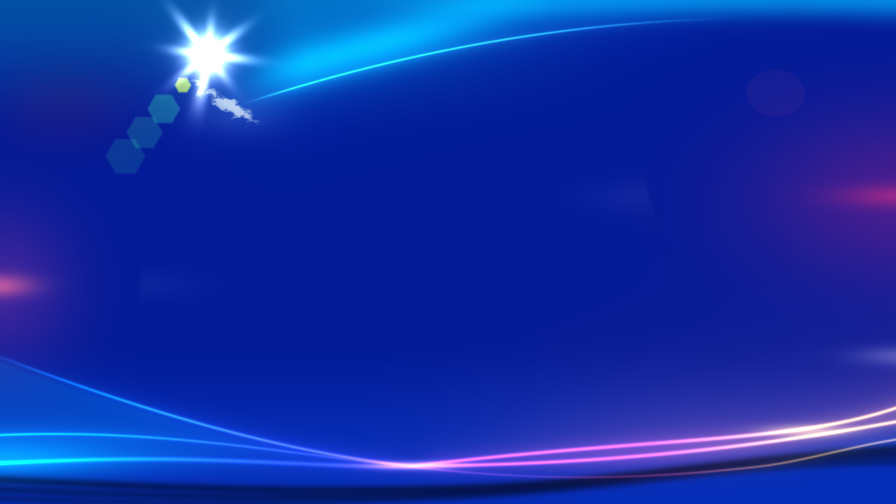
Reproduce this background procedurally as a Shadertoy shader.

```glsl
// Deep blue backdrop with a flaring sun, a small cloud, side glows and glowing ribbons of light.

vec2 gradientAt(vec2 cell) {
    float angle = 6.2832 * fract(sin(dot(cell, vec2(127.1, 311.7))) * 4375.85);
    return vec2(cos(angle), sin(angle));
}

float gradientNoise(vec2 p) {
    vec2 i = floor(p), f = fract(p), u = f * f * (3.0 - 2.0 * f);
    vec2 e = vec2(0, 1);
    float low = mix(dot(gradientAt(i), f), dot(gradientAt(i + e.yx), f - e.yx), u.x);
    float high = mix(dot(gradientAt(i + e), f - e), dot(gradientAt(i + 1.0), f - 1.0), u.x);
    return mix(low, high, u.y);
}

float fbm(vec2 p) {
    float sum = 0.0, weight = 0.6;
    for (int i = 0; i < 4; i++) {
        sum += weight * gradientNoise(p);
        p = p * 2.1 + 3.7;
        weight *= 0.5;
    }
    return sum;
}

// Soft elliptical spot of light
float glow(vec2 p, vec2 centre, vec2 size) {
    vec2 q = (p - centre) / size;
    return exp(-dot(q, q));
}

// Thin bright core with a faint halo
float strand(float d, float width) {
    width = max(width, 0.65 / iResolution.y);
    return exp(-d * d / (width * width)) + 0.22 * exp(-abs(d) / 0.014);
}

float hexagon(vec2 p, float radius) {
    p = abs(p);
    return max(p.x * 0.866 + p.y * 0.5, p.y) - radius;
}

void mainImage(out vec4 fragColor, in vec2 fragCoord) {
    vec2 p = fragCoord / iResolution.y;
    p.x *= 1.7778 * iResolution.y / iResolution.x;
    float x = p.x, y = p.y, soft = 1.5 / iResolution.y;

    // Base blue, teal upper left, lighter floor
    vec3 col = vec3(0.01, 0.105, 0.59);
    col += vec3(0.0, 0.21, 0.06) * smoothstep(0.72, 1.02, y) * (1.0 - smoothstep(0.4, 1.3, x));
    col += vec3(0.01, 0.07, 0.12) * smoothstep(0.34, 0.08, y);

    // Sweeping beam bounded below by a thin arc
    float arc = 0.964 - 0.158 * (x - 1.52) * (x - 1.52);
    float above = y - arc;
    float fromSun = smoothstep(0.42, 0.62, x);
    float beam = (y - 0.85 - 0.27 * (x - 0.53)) / 0.045;
    col += vec3(0.0, 0.34, 0.24) * exp(-beam * beam) * fromSun * (1.0 - smoothstep(0.75, 1.15, x));
    col += vec3(0.0, 0.16, 0.14) * smoothstep(-0.02, 0.05, above) * fromSun;
    col += vec3(0.0, 0.26, 0.16) * exp(-pow((1.0 - y) / 0.035, 2.0)) * smoothstep(0.6, 1.1, x);
    col += vec3(0.0, 0.1, 0.12) * exp(-abs(above) / 0.06) * fromSun * (1.0 - smoothstep(0.7, 1.7, x));
    col += vec3(0.15, 0.5, 0.38) * strand(above, 0.0022) * smoothstep(0.47, 0.6, x)
         * (1.0 - smoothstep(0.95, 1.5, x));

    // Side glows and faint streaks
    col += vec3(0.24, 0.04, 0.02) * glow(p, vec2(0.0, 0.433), vec2(0.14, 0.15));
    col += vec3(0.5, 0.2, 0.02) * glow(p, vec2(-0.01, 0.433), vec2(0.075, 0.022));
    col += vec3(0.27, 0.01, -0.03) * glow(p, vec2(1.8, 0.61), vec2(0.3, 0.17));
    col += vec3(0.32, 0.04, -0.02) * glow(p, vec2(1.8, 0.611), vec2(0.13, 0.022));
    col += vec3(0.22, 0.2, 0.13) * glow(p, vec2(1.8, 0.294), vec2(0.1, 0.018));
    col += vec3(0.08, 0.0, -0.05) * glow(p, vec2(0.13, 0.79), vec2(0.13, 0.08));
    float crescent = smoothstep(0.0, 0.01, 0.38 - length(p - vec2(1.66, 0.71)) + 0.01);
    col += vec3(0.04, 0.035, 0.03) * glow(p, vec2(1.28, 0.61), vec2(0.13, 0.035)) * (1.0 - crescent);
    col += vec3(0.03, 0.03, 0.02) * glow(p, vec2(0.29, 0.435), vec2(0.12, 0.03)) * smoothstep(0.27, 0.285, x);

    // Ribbon paths: falling strand turns into two rising ones
    float u = max(x - 0.82, 0.0);
    float falling = 0.075 + 0.277 * pow(max(0.85 - x, 0.0), 1.5);
    float rising = 0.076 + 0.115 * u - 0.05 * u * u + 0.065 * pow(u, 6.0);
    float lower = 0.076 + 0.095 * u * u;
    float wave = 0.096 + 0.043 * cos(2.99 * (x - 0.107)) + 0.02 * smoothstep(1.5, 1.8, x);
    float ripple = 0.081 + 0.008 * sin(5.5 * x);
    float left = 1.0 - smoothstep(0.76, 0.86, x), right = smoothstep(0.78, 0.88, x);

    // Haze over and under the ribbons
    float haze = smoothstep(0.02, 0.09, y - wave + 0.04) * exp(-max(y - rising, 0.0) / 0.1);
    col += vec3(0.3, 0.1, 0.0) * haze * smoothstep(0.65, 1.45, x);
    col += vec3(0.0, 0.12, 0.1) * smoothstep(0.01, -0.02, y - falling) * smoothstep(0.03, 0.11, y)
         * (1.0 - smoothstep(0.2, 0.8, x));
    col += vec3(0.0, 0.3, 0.2) * glow(p, vec2(0.0, 0.09), vec2(0.22, 0.04));

    // Dark folds along the floor
    for (int i = 0; i < 3; i++) {
        float k = float(i);
        float fold = 0.048 - 0.013 * k - 0.02 * sin(2.4 * x + 0.3 * k) + 0.045 * smoothstep(0.9, 1.9, x);
        col *= 1.0 - (0.45 - 0.08 * k) * exp(-pow((y - fold) / 0.009, 2.0));
    }

    // Ribbons run from cyan through violet and pink to yellow
    vec3 tint = mix(vec3(0.05, 0.65, 0.85), vec3(0.35, 0.35, 0.9), smoothstep(0.1, 0.65, x));
    tint = mix(tint, vec3(0.95, 0.3, 0.55), smoothstep(0.6, 0.9, x));
    tint = mix(tint, vec3(1.0, 0.75, 0.25), smoothstep(1.25, 1.65, x));
    float light = strand(y - falling, 0.003) * left * smoothstep(-0.1, 0.35, x) * 0.75;
    light += (strand(y - rising, 0.0035) + strand(y - lower, 0.0035)) * right * 0.8;
    light += strand(y - wave, 0.0025) * (0.18 + 0.5 * pow(abs(x - 1.05), 1.2));
    light += strand(y - ripple, 0.004) * left * (0.4 + 0.6 * exp(-x * 5.0));
    col += tint * light;
    col += vec3(0.6, 0.4, 0.35) * glow(p, vec2(0.82, 0.076), vec2(0.08, 0.008));
    col += vec3(0.4, 0.35, 0.1) * glow(p, vec2(1.6, 0.145), vec2(0.08, 0.012));

    // Cloud trailing down to the right of the sun
    vec2 c = p - vec2(0.46, 0.79);
    c.y += 0.55 * c.x;
    float puff = 1.15 * glow(c, vec2(-0.01, 0.0), vec2(0.06, 0.018)) + 1.3 * fbm(p * vec2(42, 60)) - 0.2;
    col += vec3(0.09, 0.12, 0.1) * glow(p, vec2(0.47, 0.78), vec2(0.09, 0.05));
    col = mix(col, vec3(0.78, 0.85, 0.95), 0.9 * smoothstep(0.2, 0.75, puff) * glow(c, vec2(0), vec2(0.11, 0.04)));

    // Lens ghosts
    vec2 sun = vec2(0.412, 0.891);
    for (int i = 0; i < 4; i++) {
        float k = float(i);
        vec2 ghost = sun - vec2(0.049 + 0.038 * k, 0.06 + 0.047 * k);
        float shape = smoothstep(soft, -soft, hexagon(p - ghost, i == 0 ? 0.014 : 0.025 + 0.003 * k));
        col += shape * (i == 0 ? vec3(0.55, 0.55, -0.15) : vec3(0.05, 0.23, 0.03) / (0.5 + 0.5 * k));
    }
    float disc = length((p - vec2(1.539, 0.815)) / vec2(0.058, 0.046));
    col += vec3(0.05, 0.01, 0.0) * smoothstep(1.05, 0.95, disc);

    // Sun with spiky rays
    vec2 s = p - sun;
    float a = atan(s.y, s.x), d = length(s);
    float spikes = pow(abs(cos(4.0 * a + 0.5)), 5.0) * (0.75 + 0.35 * sin(3.0 * a + 1.0));
    float reach = 0.04 + 0.03 * spikes;
    col += vec3(0.25, 0.35, 0.3) * exp(-d / 0.045);
    col += vec3(1.0, 0.97, 0.9) * 1.7 * exp(-pow(d / reach, 2.0));
    col += vec3(0.25, 0.25, 0.2) * glow(vec2(s.x - 0.25 * s.y, s.y), vec2(0, -0.07), vec2(0.012, 0.045));

    fragColor = vec4(clamp(col, 0.0, 1.0), 1.0);
}
```
